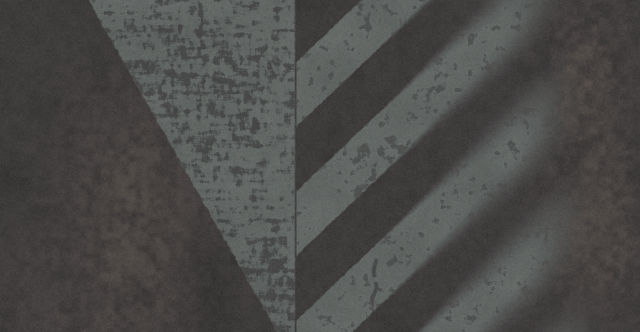
Give the GLSL for this background, as a WebGL 2 fragment shader.

```glsl
#version 300 es
precision highp float;

uniform vec2 u_resolution;
out vec4 outColor;

// Colours
const vec3 CHARCOAL = vec3(0.244, 0.232, 0.233);
const vec3 SOOT = vec3(0.205, 0.196, 0.196);
const vec3 BROWN = vec3(0.335, 0.308, 0.290);
const vec3 PAINT = vec3(0.382, 0.402, 0.392);
const vec3 WORN = vec3(0.262, 0.264, 0.260);

// Layout, in canvas heights
const float SEAM_X = 0.889;
const vec2 WEDGE_TOP = vec2(0.265, 1.0);
const vec2 WEDGE_FOOT = vec2(0.835, 0.0);
const float STRIPE_SLOPE = 0.95;
const float STRIPE_PERIOD = 0.389;
const float STRIPE_HALF = 0.097;
const float STRIPE_CENTER = 0.7125;
const float SPRAY_BLUR = 0.062;
const float EDGE_ROUGH = 0.006;
const float GRAIN_CELLS = 266.0;
const float GRAIN_AMOUNT = 0.028;

float hash(vec2 cell) {
    uvec2 q = uvec2(ivec2(cell)) * uvec2(1597334673u, 3812015801u);
    uint h = (q.x ^ q.y) * 1597334673u;
    h = (h ^ (h >> 15)) * 2246822519u;
    return float((h ^ (h >> 13)) >> 8) / 16777216.0;
}

float noise(vec2 p) {
    vec2 i = floor(p), f = fract(p);
    f = f * f * (3.0 - 2.0 * f);
    return mix(mix(hash(i), hash(i + vec2(1, 0)), f.x),
               mix(hash(i + vec2(0, 1)), hash(i + vec2(1, 1)), f.x), f.y);
}

float fbm(vec2 p) {
    float sum = 0.0, amp = 0.5;
    for (int i = 0; i < 5; i++) {
        sum += amp * noise(p);
        p = mat2(1.6, 1.2, -1.2, 1.6) * p + 17.3;
        amp *= 0.5;
    }
    return sum / 0.97;
}

// Soft elliptical spot
float spot(vec2 p, vec2 center, vec2 radius) {
    vec2 q = (p - center) / radius;
    return exp(-dot(q, q));
}

// Wandering, broken vertical scratch
float scratch(vec2 p, vec2 center, float halfHeight) {
    float bend = (noise(vec2(p.y * 22.0, center.x * 40.0)) - 0.5) * 0.025;
    float line = 1.0 - smoothstep(0.002, 0.010, abs(p.x - center.x - bend));
    float span = 1.0 - smoothstep(0.7, 1.0, abs(p.y - center.y) / halfHeight);
    return line * span * smoothstep(0.25, 0.55, noise(p * 70.0));
}

// Mottled wall with brown stains and sooty patches
vec3 wall(vec2 p, float fine) {
    float cloud = fbm(p * 5.0 + 3.0);
    float stain = 0.62 * spot(p, vec2(0.40, 0.40), vec2(0.22, 0.34))
                + 0.30 * spot(p, vec2(0.30, 0.05), vec2(0.35, 0.25))
                + 0.75 * spot(p, vec2(1.77, 0.74), vec2(0.12, 0.22))
                + 0.70 * spot(p, vec2(1.80, 0.30), vec2(0.17, 0.26))
                + 0.35 * spot(p, vec2(1.80, 1.00), vec2(0.22, 0.20));
    float mottling = smoothstep(0.25, 0.75, 0.5 * cloud + 0.5 * fine);
    vec3 color = mix(CHARCOAL, BROWN, clamp(stain * mottling * 1.15, 0.0, 1.0));
    float soot = 0.75 * spot(p, vec2(0.64, 0.10), vec2(0.07, 0.20))
               + 0.60 * spot(p, vec2(0.03, 0.46), vec2(0.05, 0.06))
               + 0.35 * smoothstep(0.55, 0.75, fbm(p * vec2(14.0, 9.0) + 31.0));
    return mix(color, SOOT, clamp(soot, 0.0, 1.0));
}

void main() {
    vec2 p = gl_FragCoord.xy / u_resolution.y;
    float pixel = 1.0 / u_resolution.y;
    float fine = fbm(p * 48.0);
    float rough = (noise(p * 110.0) - 0.5) * EDGE_ROUGH;
    vec3 color = wall(p, fine);

    // Painted wedge left of the seam
    vec2 side = normalize(WEDGE_TOP - WEDGE_FOOT);
    float slant = dot(p - WEDGE_FOOT, vec2(side.y, -side.x)) + rough;
    float inside = min(slant, SEAM_X - p.x + 0.3 * rough);
    float wedge = smoothstep(-pixel, pixel * 1.5, inside);

    // Diagonal stripes, sharp at the seam and sprayed toward the right
    float phase = p.y - STRIPE_SLOPE * (p.x - SEAM_X) - STRIPE_CENTER;
    float offset = abs(fract(phase / STRIPE_PERIOD + 0.5) - 0.5) * STRIPE_PERIOD;
    float band = (offset - STRIPE_HALF) / length(vec2(1.0, STRIPE_SLOPE)) + rough * 0.6;
    float blur = pixel + SPRAY_BLUR * smoothstep(1.12, 1.68, p.x);
    float stripe = 1.0 - smoothstep(-blur, blur, band);
    stripe *= smoothstep(-pixel, pixel, p.x - SEAM_X - 0.004);
    float reach = p.x + 0.09 * (p.y - 0.5) + 0.08 * (fine - 0.5);
    stripe *= 1.0 - smoothstep(1.55, 1.79, reach);

    // Worn flecks, streaked on the wedge and sparse on the stripes
    float streaks = 0.5 * fbm(p * vec2(18.0, 75.0)) + 0.5 * fbm(p * vec2(85.0, 45.0) + 9.0);
    float wedgeWear = 0.12 * spot(p, vec2(0.62, 0.74), vec2(0.24, 0.20))
                    + 0.15 * spot(p, vec2(0.82, 0.15), vec2(0.07, 0.15));
    float stripeWear = 0.12 * spot(p, vec2(1.16, 0.51), vec2(0.10, 0.09))
                     + 0.08 * spot(p, vec2(1.00, 0.77), vec2(0.06, 0.05));
    float wear = wedge * smoothstep(0.52, 0.70, streaks + wedgeWear)
               + stripe * 0.8 * smoothstep(0.60, 0.76, fine + stripeWear);
    wear += scratch(p, vec2(0.605, 0.94), 0.09) + scratch(p, vec2(1.128, 0.13), 0.11)
          + 0.6 * scratch(p, vec2(1.47, 0.62), 0.05);

    vec3 paint = PAINT + 0.05 * (fbm(p * 9.0 + 50.0) - 0.5);
    paint = mix(paint, WORN, clamp(wear, 0.0, 1.0) * 0.85);
    color = mix(color, paint, max(wedge, stripe));

    // Fine grain over everything
    color += GRAIN_AMOUNT * (hash(floor(p * GRAIN_CELLS)) - 0.5) + 0.035 * (fine - 0.5);
    outColor = vec4(color, 1.0);
}
```
